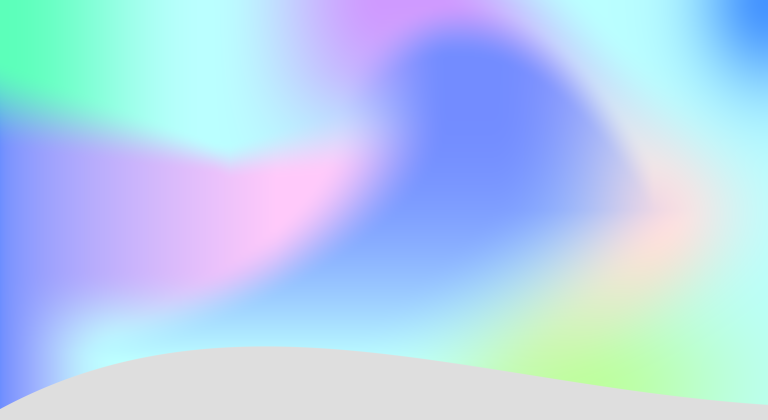
A Shadertoy shader for this background:

```glsl
// A soft pastel gradient: a blue swirl between a lavender-pink field and a
// cyan sky, above a flat grey hill. Each area is a colour ramp, laid over the
// last through a mask made from a curved, feathered edge or a Gaussian glow.

// Feathered step from 0 to 1, centred on an edge.
float feather(float edge, float halfWidth, float v) {
    return smoothstep(edge - halfWidth, edge + halfWidth, v);
}

// Elliptical glow: 1 at its centre, fading with distance.
float glow(vec2 offset, vec2 radius) {
    vec2 d = offset / radius;
    return exp(-dot(d, d));
}

// Cyan sky with green and blue corners and a purple band from the top.
vec3 skyColor(vec2 p) {
    vec3 cyan = vec3(0.73, 1.0, 1.0);
    vec3 col = mix(vec3(0.36, 1.0, 0.73), cyan, smoothstep(0.0, 0.27, p.x));
    col = mix(col, vec3(0.27, 0.58, 1.0), glow(p - 1.0, vec2(0.09, 0.21)));

    vec3 purple = mix(vec3(0.76, 0.74, 1.0), vec3(0.81, 0.6, 1.0), smoothstep(0.7, 1.0, p.y));
    float leaning = p.x - 0.5 * (1.0 - p.y);
    float band = smoothstep(0.27, 0.5, p.x) * (1.0 - smoothstep(0.57, 0.77, leaning));
    return mix(col, purple, band * smoothstep(0.5, 0.85, p.y));
}

// Green and peach light on the lower right.
vec3 addWarmLight(vec3 col, vec2 p) {
    col = mix(col, vec3(0.74, 1.0, 0.62), glow(p - vec2(0.76, 0.08), vec2(0.19, 0.22)));
    float bow = p.x - 0.86 + 1.2 * (p.y - 0.5) * (p.y - 0.5);
    vec3 peach = mix(vec3(1.0, 0.87, 0.72), vec3(1.0, 0.88, 0.88), smoothstep(0.2, 0.5, p.y));
    float width = bow < 0.0 ? 0.16 : 0.1;
    return mix(col, peach, glow(vec2(bow, p.y - 0.48), vec2(width, 0.25)));
}

// Blue to pink across the left, turning cyan near the hill.
vec3 fieldColor(vec2 p) {
    float across = pow(clamp(p.x / 0.36, 0.0, 1.0), 0.6);
    vec3 col = mix(vec3(0.41, 0.55, 1.0), vec3(1.0, 0.79, 0.98), across);
    float low = 1.0 - smoothstep(0.15, 0.36, p.y);
    return mix(col, vec3(0.74, 1.0, 1.0), low * smoothstep(0.0, 0.16, p.x));
}

// Deep blue above, fading to cyan below.
vec3 swirlColor(vec2 p) {
    float depth = clamp((0.74 - p.y) / 0.6, 0.0, 1.0);
    return mix(vec3(0.45, 0.55, 1.0), vec3(0.74, 1.0, 1.0), depth * depth);
}

// Height of the hill as a smooth polynomial.
float hillHeight(float x) {
    return 0.026 + x * (0.985 + x * (-1.947 + x * (0.972 + 0.13 * x * (1.0 - x))));
}

void mainImage(out vec4 fragColor, in vec2 fragCoord) {
    vec2 p = fragCoord / iResolution.xy;
    vec3 col = addWarmLight(skyColor(p), p);

    // Curve shared by the pink field and the blue swirl
    float sag = max(0.72 - p.y, 0.0);
    float seam = max(0.51 - 1.2 * sag * sag, 0.14);

    // Left field, below a sloping edge that is sharpest at its dip
    float slope = 0.75 - 0.45 * p.x + 0.8 * max(p.x - 0.3, 0.0);
    float field = 1.0 - feather(slope, 0.04 + 0.25 * abs(p.x - 0.28), p.y);
    field *= 1.0 - feather(seam + 0.085, 0.015, p.x);
    col = mix(col, fieldColor(p), field);

    // Swirl, bounded by the seam, an arch and a soft right side
    float arch = 0.93 - 6.0 * (p.x - 0.6) * (p.x - 0.6);
    float rightSide = 0.78 - 0.6 * max(0.5 - p.y, 0.0);
    float swirl = feather(seam, 0.075, p.x);
    swirl *= 1.0 - feather(rightSide, 0.14, p.x);
    swirl *= 1.0 - feather(max(arch, 0.55), 0.07, p.y);
    col = mix(col, swirlColor(p), swirl);

    // Grey hill
    float hill = 1.0 - feather(hillHeight(p.x), 0.75 / iResolution.y, p.y);
    col = mix(col, vec3(0.872), hill);

    fragColor = vec4(col, 1.0);
}
```
